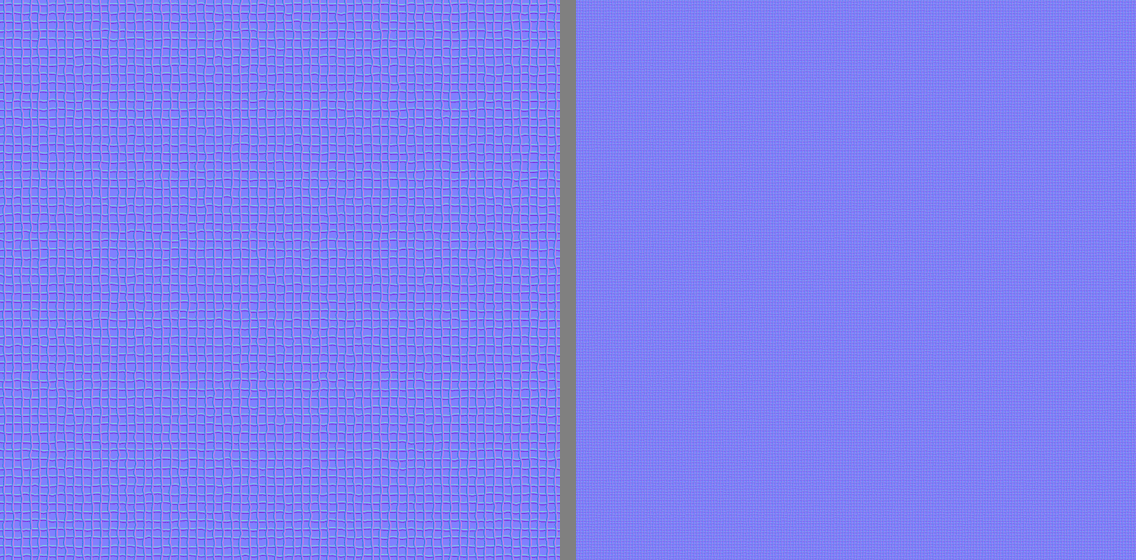
Left: one tile. Right: repeated 3 by 3.
This texture map is drawn by a Shadertoy shader. Its source:

```glsl
// Tangent-space normal map of a fine mesh of slightly crooked round wires.

const float CELLS = 64.0;         // wires across and down
const float WIRE_RADIUS = 0.14;   // in cells
const float MAX_SLOPE = 0.94;     // sideways tilt at the rim of a wire
const float OVERLAP_LIFT = 0.25;  // how far upright wires sit above level ones
const float LINE_SHIFT = 0.04;    // offset of a whole wire, in cells
const float BEND = 0.11;          // slow bending along a wire
const float KINK = 0.035;         // fine unevenness along a wire
const float KINK_FREQ = 3.0;      // kinks per cell, whole number
const int SAMPLES = 4;            // antialiasing samples per axis

float hash(vec2 p) {
    return fract(sin(dot(p, vec2(127.1, 311.7))) * 43758.5453);
}

// Smooth noise in -1..1 along one wire, wrapping after period steps.
float wrapNoise(float x, float period, float seed) {
    float cell = floor(x);
    float a = hash(vec2(mod(cell, period), seed));
    float b = hash(vec2(mod(cell + 1.0, period), seed));
    return 2.0 * mix(a, b, smoothstep(0.0, 1.0, x - cell)) - 1.0;
}

// Signed position across the nearest wire: -1 and 1 are its rims.
float acrossWire(float across, float along, float seed) {
    float line = mod(floor(across), CELLS) + seed;
    float center = 0.5 + LINE_SHIFT * (2.0 * hash(vec2(line, 7.3)) - 1.0);
    center += BEND * wrapNoise(along, CELLS, line);
    center += KINK * wrapNoise(along * KINK_FREQ, CELLS * KINK_FREQ, line + 31.7);
    return (fract(across) - center) / WIRE_RADIUS;
}

// Height of a round wire, negative outside it.
float wireHeight(float t) {
    return abs(t) < 1.0 ? sqrt(1.0 - t * t) : -1.0;
}

vec3 meshNormal(vec2 p) {
    float upright = acrossWire(p.x, p.y, 0.37);
    float level = acrossWire(p.y, p.x, 211.61);
    float uprightHeight = wireHeight(upright);
    float levelHeight = wireHeight(level);

    // The higher wire covers the other one at a crossing.
    vec2 tilt = vec2(0.0);
    if (uprightHeight >= 0.0 && uprightHeight + OVERLAP_LIFT > levelHeight) {
        tilt.x = upright * MAX_SLOPE;
    } else if (levelHeight >= 0.0) {
        tilt.y = level * MAX_SLOPE;
    }
    return vec3(tilt, sqrt(1.0 - dot(tilt, tilt)));
}

void mainImage(out vec4 fragColor, in vec2 fragCoord) {
    // Average the normal over the area of the pixel.
    vec3 normal = vec3(0.0);
    for (int j = 0; j < SAMPLES; j++) {
        for (int i = 0; i < SAMPLES; i++) {
            vec2 offset = (vec2(i, j) + 0.5) / float(SAMPLES) - 0.5;
            vec2 uv = (fragCoord + offset) / iResolution.xy;
            normal += meshNormal(uv * CELLS);
        }
    }
    normal /= float(SAMPLES * SAMPLES);
    fragColor = vec4(0.5 + 0.5 * normal, 1.0);
}
```
